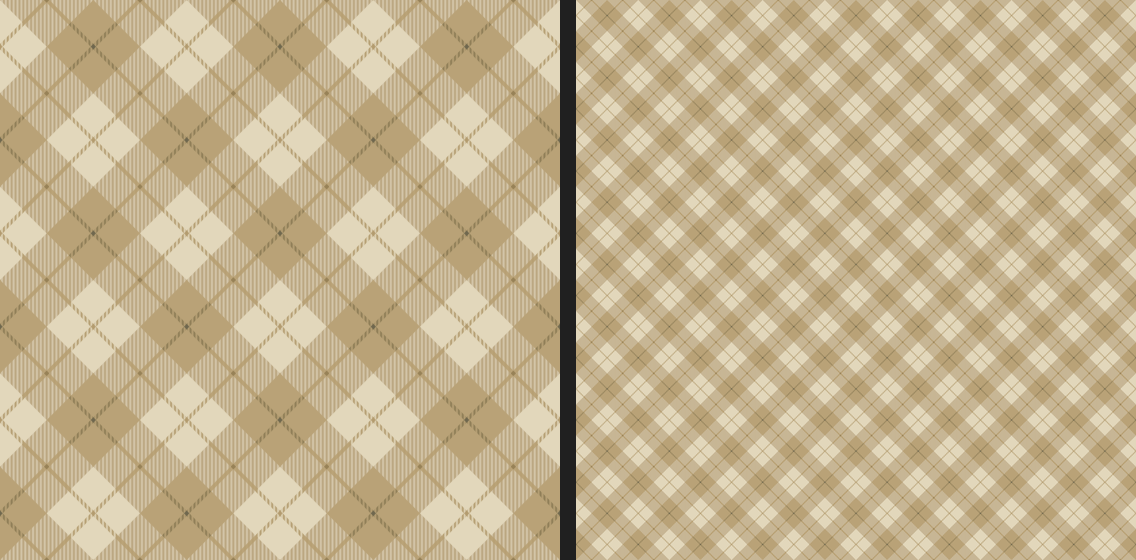
Left, the tile; right, the same tile 3 across and 3 down.
Give the GLSL for this pattern, as a Shadertoy shader.

```glsl
// Diagonal tartan in tan and cream, with finely striped half-tone diamonds and twill overcheck lines.

// Distance from s to the nearest point of the form centre + whole number.
vec2 wrapDistance(vec2 s, vec2 centre) {
    return abs(fract(s - centre + 0.5) - 0.5);
}

// Picks a colour by the ground: x = cream, y = striped, z = tan diamond.
vec3 byGround(vec3 weight, vec3 onCream, vec3 onStripes, vec3 onTan) {
    return weight.x * onCream + weight.y * onStripes + weight.z * onTan;
}

void mainImage(out vec4 fragColor, in vec2 fragCoord) {
    // Three repeats each way, measured along both diagonals
    vec2 p = 3.0 * fragCoord / iResolution.xy;
    float px = 3.0 / min(iResolution.x, iResolution.y);
    vec2 diagonal = vec2(p.x - p.y, p.x + p.y);

    // Tan warp and weft bands, each half a repeat wide
    vec2 bandDist = wrapDistance(diagonal, vec2(0.75, 0.25));
    vec2 band = 1.0 - smoothstep(0.25 - px, 0.25 + px, bandDist);
    float tanWeight = band.x * band.y;
    float creamWeight = (1.0 - band.x) * (1.0 - band.y);
    vec3 weight = vec3(creamWeight, 1.0 - creamWeight - tanWeight, tanWeight);

    // Vertical threads, fading to their mean when too fine to resolve
    float threadFade = 1.0 - smoothstep(0.3, 0.5, 48.0 * px);
    float thread = 0.5 + 0.5 * threadFade * cos(6.2831853 * 48.0 * p.x);

    // Diamond grounds
    vec3 tan_ = vec3(0.725, 0.635, 0.465);
    vec3 cream = vec3(0.885, 0.842, 0.732);
    vec3 stripes = mix(vec3(0.83, 0.775, 0.665), vec3(0.73, 0.65, 0.50), thread);
    vec3 color = byGround(weight, cream, stripes, tan_);

    // Overcheck lines through the band centres: dashed on diamonds, solid on stripes
    vec2 lineDist = 0.5 * wrapDistance(2.0 * diagonal, vec2(0.5));
    vec2 line = 1.0 - smoothstep(0.0145 - px, 0.0145 + px, lineDist);
    vec3 lineColor = byGround(weight, vec3(0.70, 0.61, 0.435),
        vec3(0.715, 0.62, 0.44), vec3(0.55, 0.485, 0.335));
    float opacity = mix(0.1 + 0.85 * thread, 0.85, weight.y);
    color = mix(color, lineColor, opacity * max(line.x, line.y));

    // Darker knots where two lines cross
    vec3 knot = byGround(weight, vec3(0.70, 0.605, 0.43),
        vec3(0.58, 0.495, 0.33), vec3(0.42, 0.395, 0.30));
    color = mix(color, knot, 0.9 * line.x * line.y);

    fragColor = vec4(color, 1.0);
}
```
